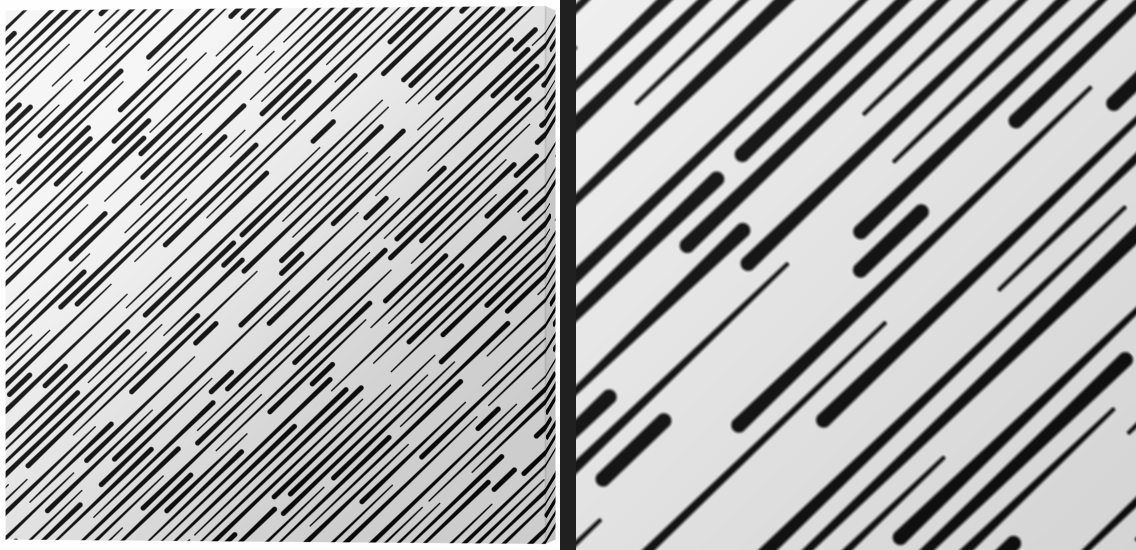
Left, the full canvas; right, a detail of the centre.
This pattern is drawn by a WebGL 1 fragment shader. Its source:

```glsl
precision highp float;

uniform vec2 u_resolution;

// Strokes, in units of the canvas width
const float SLOPE_ANGLE = 0.765;
const float LANE_PITCH = 0.0164;
const float HEAD_RADIUS = 0.0045;
const float TAIL_RADIUS = 0.0012;
const vec2 PERIOD_RANGE = vec2(0.29, 0.50);
const vec2 FILL_RANGE = vec2(0.62, 0.97);
const float STUB_CHANCE = 0.09;
const float STUB_LENGTH = 0.05;
const float EDGE_SOFTNESS = 0.0015;

// Panel, as fractions of the canvas
const float PANEL_LEFT = 0.010;
const float FRONT_RIGHT = 0.974;
const float SIDE_RIGHT = 0.992;
const vec2 MARGIN_LEFT_RIGHT = vec2(0.019, 0.011);
const float SIDE_RECESS = 0.45;
const float SIDE_FORESHORTENING = 2.2;
const float SIDE_SHADE = 0.94;

// Greys from the upper left to the lower right
const vec3 WALL = vec3(0.995);
const vec3 PAPER_LIGHT = vec3(0.965);
const vec3 PAPER_DARK = vec3(0.805);
const vec3 INK_LIGHT = vec3(0.13);
const vec3 INK_DARK = vec3(0.03);

float hash(vec2 p) {
  vec3 q = fract(vec3(p.xyx) * vec3(0.1031, 0.1030, 0.0973));
  q += dot(q, q.yzx + 33.33);
  return fract((q.x + q.y) * q.z);
}

// Signed distance to the tapered stroke of the lane under p
float strokeDistance(vec2 p) {
  float c = cos(SLOPE_ANGLE);
  float s = sin(SLOPE_ANGLE);
  float along = c * p.x + s * p.y;
  float lanePos = (c * p.y - s * p.x) / LANE_PITCH;
  float lane = floor(lanePos);
  float across = (lanePos - lane - 0.5) * LANE_PITCH;

  // Each lane has its own period and offset
  float period = mix(PERIOD_RANGE.x, PERIOD_RANGE.y, hash(vec2(lane + 200.0, 3.0)));
  float track = along / period + 10.0 * hash(vec2(lane + 200.0, 17.0));
  vec2 cell = vec2(lane + 200.0, floor(track) + 40.0);
  float x = fract(track) * period;

  // Random heading, length and place inside the cell
  if (hash(cell + 5.3) < 0.5) x = period - x;
  float fill = mix(FILL_RANGE.x, FILL_RANGE.y, hash(cell + 11.7));
  bool isStub = hash(cell + 23.1) < STUB_CHANCE;
  float span = isStub ? STUB_LENGTH : fill * period;
  float slack = period - span - 2.0 * HEAD_RADIUS;
  x -= HEAD_RADIUS + max(slack, 0.0) * hash(cell + 31.9);

  float taper = clamp(x / span, 0.0, 1.0);
  float tail = isStub ? HEAD_RADIUS : TAIL_RADIUS;
  float radius = mix(HEAD_RADIUS, tail, taper);
  return length(vec2(x - clamp(x, 0.0, span), across)) - radius;
}

// Smooth coverage of the panel, with slanted top and bottom edges
float panelMask(vec2 uv, float soft) {
  float slant = (uv.x - PANEL_LEFT) / (FRONT_RIGHT - PANEL_LEFT);
  float margin = mix(MARGIN_LEFT_RIGHT.x, MARGIN_LEFT_RIGHT.y, slant);
  margin += SIDE_RECESS * max(uv.x - FRONT_RIGHT, 0.0);
  float inside = min(min(uv.x - PANEL_LEFT, SIDE_RIGHT - uv.x),
                     min(uv.y, 1.0 - uv.y) - margin);
  return smoothstep(-soft, soft, inside);
}

void main() {
  vec2 uv = gl_FragCoord.xy / u_resolution;
  vec2 p = gl_FragCoord.xy / u_resolution.x;
  float soft = max(EDGE_SOFTNESS, 0.75 / u_resolution.x);

  // The print wraps around the foreshortened side
  float beyond = max(uv.x - FRONT_RIGHT, 0.0);
  p += beyond * vec2(SIDE_FORESHORTENING - 1.0, SIDE_RECESS);
  float ink = 1.0 - smoothstep(-soft, soft, strokeDistance(p));

  // Diagonal lighting
  float light = smoothstep(0.15, 0.85, 0.5 + 0.5 * (uv.x - uv.y));
  vec3 paper = mix(PAPER_LIGHT, PAPER_DARK, light);
  vec3 color = mix(paper, mix(INK_LIGHT, INK_DARK, light), ink);

  // Shaded side and a faint crease at the corner
  float side = smoothstep(-soft, soft, uv.x - FRONT_RIGHT);
  color *= mix(1.0, SIDE_SHADE, side);
  color *= 1.0 - 0.10 * smoothstep(2.0 * soft, 0.0, abs(uv.x - FRONT_RIGHT));

  gl_FragColor = vec4(mix(WALL, color, panelMask(uv, soft)), 1.0);
}
```
